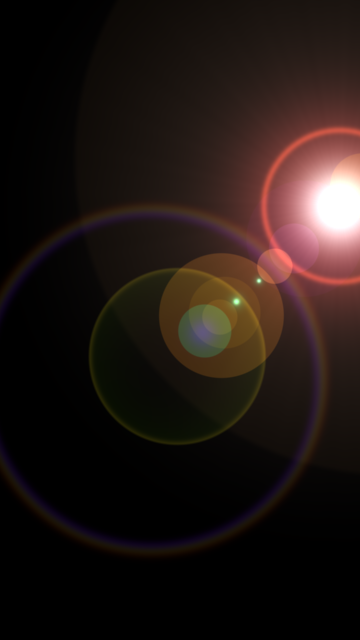
This background is drawn by a Shadertoy shader. Its source:

```glsl
// Lens flare on black: a white-red light source with a thin red ring, and
// ghost discs, halos and sparkles strung along one axis through the source.
// All light is summed from gaussians and soft discs; canvas height is 1.

const int GHOSTS = 8;

float gauss(float d, float width) {
    float q = d / width;
    return exp(-q * q);
}

float disc(float d, float radius, float soft) {
    return 1.0 - smoothstep(radius - soft, radius + soft, d);
}

// Point on the flare axis at signed distance t (measured in x) from the source.
vec2 onAxis(vec2 source, float t) {
    return source - t * vec2(1.0, 0.925);
}

// Source light: hot core, red bloom, wide brown veil with faint rays.
vec3 sourceGlow(vec2 v) {
    float d = length(v);
    float a = atan(v.y, v.x);
    float rays = sin(a * 17.0) + sin(a * 41.0 + 1.3) + sin(a * 73.0 + 2.1);
    float veil = 1.0 - smoothstep(0.0, 0.56, d);
    vec3 light = vec3(0.17, 0.135, 0.125) * veil * (1.0 + 0.012 * rays);
    light += vec3(0.62, 0.20, 0.21) * gauss(d, 0.13);
    light += vec3(0.50, 0.95, 0.95) * gauss(d, 0.056);
    return light;
}

// Ring whose red, green and blue bands sit at slightly different radii.
vec3 rainbowRing(float d) {
    return vec3(0.095, 0.0, 0.0) * gauss(d - 0.270, 0.009)
         + vec3(0.0, 0.075, 0.0) * gauss(d - 0.267, 0.008)
         + vec3(0.045, 0.0, 0.115) * gauss(d - 0.259, 0.008);
}

// Dark green disc, brighter toward an olive rim.
vec3 greenDisc(float d, float radius, float soft) {
    float q = d / radius;
    vec3 fill = vec3(0.025, 0.055, 0.0) * q * q;
    vec3 rim = vec3(0.13, 0.095, 0.01) * gauss(d - radius, 0.006);
    return (fill + rim) * disc(d, radius, soft);
}

vec3 sparkle(float d, float size) {
    return vec3(0.35, 0.80, 0.62) * gauss(d, size)
         + vec3(0.03, 0.20, 0.15) * gauss(d, size * 2.6);
}

void mainImage(out vec4 fragColor, in vec2 fragCoord) {
    float soft = 1.0 / iResolution.y;
    vec2 p = fragCoord / iResolution.y;
    vec2 source = vec2(0.531 * iResolution.x / (0.5625 * iResolution.y), 0.678);

    // Light source and its red ring
    vec3 color = sourceGlow(p - source);
    float ringOffset = distance(p, source) - 0.1185;
    color += vec3(0.34, 0.10, 0.05) * gauss(ringOffset, 0.0055);

    // Wide halo, rainbow ring and green disc
    float haloDist = distance(p, onAxis(source, -0.081));
    color += vec3(0.035, 0.024, 0.012) * disc(haloDist, 0.495, 0.006);
    color += rainbowRing(distance(p, onAxis(source, 0.294)));
    color += greenDisc(distance(p, onAxis(source, 0.254)), 0.138, soft * 1.5);

    // Flat ghosts: position on the axis and radius, then tint
    vec2 ghosts[GHOSTS] = vec2[GHOSTS](
        vec2(0.185, 0.0975), vec2(0.180, 0.056), vec2(0.1875, 0.0275),
        vec2(0.211, 0.0415), vec2(0.1016, 0.0275), vec2(0.0716, 0.039),
        vec2(0.055, 0.091), vec2(-0.035, 0.050));
    vec3 tints[GHOSTS] = vec3[GHOSTS](
        vec3(0.17, 0.095, 0.015), vec3(0.06, 0.045, 0.0),
        vec3(0.07, 0.05, 0.01), vec3(-0.02, 0.14, 0.11),
        vec3(0.21, 0.12, 0.06), vec3(0.05, 0.025, 0.08),
        vec3(0.02, 0.002, 0.03), vec3(0.09, 0.07, 0.0));
    for (int i = 0; i < GHOSTS; i++) {
        float d = distance(p, onAxis(source, ghosts[i].x));
        color += tints[i] * disc(d, ghosts[i].y, soft);
    }

    // Blue heart of the teal ghost, then two sparkles
    float heartDist = distance(p, onAxis(source, 0.214));
    color += vec3(0.05, -0.03, 0.29) * gauss(heartDist, 0.022);
    color += sparkle(distance(p, onAxis(source, 0.1615)), 0.0045);
    color += sparkle(distance(p, onAxis(source, 0.1263)), 0.0030);

    fragColor = vec4(clamp(color, 0.0, 1.0), 1.0);
}
```
